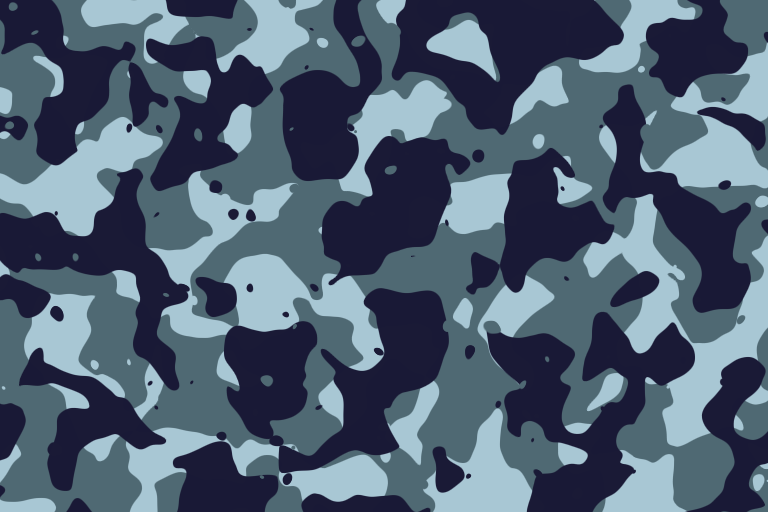
A WebGL 2 fragment shader for this pattern:

```glsl
#version 300 es
precision highp float;

uniform vec2 u_resolution;
out vec4 fragColor;

const vec3 NAVY  = vec3(0.10, 0.10, 0.21);
const vec3 SLATE = vec3(0.31, 0.41, 0.45);
const vec3 ICE   = vec3(0.66, 0.78, 0.83);

// Lengths are fractions of the canvas height.
const float NAVY_SCALE  = 7.1;
const float ICE_SCALE   = 7.3;
const float NAVY_LEVEL  = 0.064;
const float ICE_LEVEL   = 0.070;
const float DETAIL      = 0.42;
const float BEND_SCALE  = 6.2;
const float BEND        = 0.068;
const float HOOK_SCALE  = 16.0;
const float HOOK        = 0.017;
const float DROP_CELL   = 0.062;
const float DROP_CHANCE = 0.13;
const float HOLE_CHANCE = 0.06;
const float DROP_MIN    = 0.003;
const float DROP_MAX    = 0.014;
const vec2  NAVY_SEED   = vec2(17.3, 41.7);
const vec2  ICE_SEED    = vec2(83.1, 29.4);
const float TAU         = 6.2831853;

vec3 hash3(vec2 cell) {
    vec3 q = fract(cell.xyx * vec3(0.1031, 0.1030, 0.0973));
    q += dot(q, q.yxz + 33.33);
    return fract((q.xxy + q.yzz) * q.zyx);
}

mat2 rotation(float angle) {
    float c = cos(angle), s = sin(angle);
    return mat2(c, s, -s, c);
}

float slope(vec2 cell, vec2 offset) {
    float angle = TAU * hash3(cell).x;
    return dot(vec2(cos(angle), sin(angle)), offset);
}

float gradientNoise(vec2 p) {
    vec2 i = floor(p), f = p - i;
    vec2 u = f * f * f * (f * (f * 6.0 - 15.0) + 10.0);
    vec2 e = vec2(1.0, 0.0);
    float low  = mix(slope(i, f), slope(i + e, f - e), u.x);
    float high = mix(slope(i + e.yx, f - e.yx), slope(i + e.xx, f - e.xx), u.x);
    return mix(low, high, u.y);
}

vec2 noisePair(vec2 p) {
    return vec2(gradientNoise(p), gradientNoise(p + vec2(57.2, 91.6)));
}

// Rounded blobs with bent limbs and small hooks.
float blobField(vec2 p, float scale, vec2 seed) {
    vec2 q = p + BEND * noisePair(p * BEND_SCALE + seed);
    q += HOOK * noisePair(p * HOOK_SCALE + seed.yx);
    q = rotation(0.6) * q * scale + seed;
    return gradientNoise(q) + DETAIL * gradientNoise(rotation(1.1) * q * 2.1 + seed);
}

float blobCoverage(float field, float level) {
    float edge = 0.6 * fwidth(field) + 1e-5;
    return smoothstep(-edge, edge, field - level);
}

// Sparse tilted ellipses, each kept within its own cell.
float dropCoverage(vec2 p, vec2 seed, float chance) {
    vec2 grid = p / DROP_CELL + seed;
    vec2 cell = floor(grid);
    vec3 place = hash3(cell), shape = hash3(cell + 71.0);
    vec2 offset = (grid - cell - mix(vec2(0.3), vec2(0.7), place.xy)) * DROP_CELL;
    offset = rotation(TAU * shape.x) * offset;
    offset.x *= mix(0.75, 1.1, shape.y);
    float radius = mix(DROP_MIN, DROP_MAX, shape.z * shape.z);
    float edge = 0.7 / u_resolution.y;
    float inside = smoothstep(-edge, edge, radius - length(offset));
    return inside * step(place.z, chance);
}

void main() {
    vec2 p = gl_FragCoord.xy / u_resolution.y;
    vec2 dropPoint = p + 0.012 * noisePair(p * 24.0);

    // Pale patches on the ground colour
    float ice = blobCoverage(blobField(p, ICE_SCALE, ICE_SEED), ICE_LEVEL);
    vec3 color = mix(SLATE, ICE, ice);
    color = mix(color, ICE, dropCoverage(dropPoint, vec2(5.4, 12.7), DROP_CHANCE));

    // Dark patches on top
    float navy = blobCoverage(blobField(p, NAVY_SCALE, NAVY_SEED), NAVY_LEVEL);
    color = mix(color, NAVY, navy);

    // Specks and holes
    color = mix(color, SLATE, dropCoverage(dropPoint, vec2(31.2, 8.5), HOLE_CHANCE));
    color = mix(color, NAVY, dropCoverage(dropPoint, vec2(19.6, 47.3), DROP_CHANCE));

    fragColor = vec4(color, 1.0);
}
```
